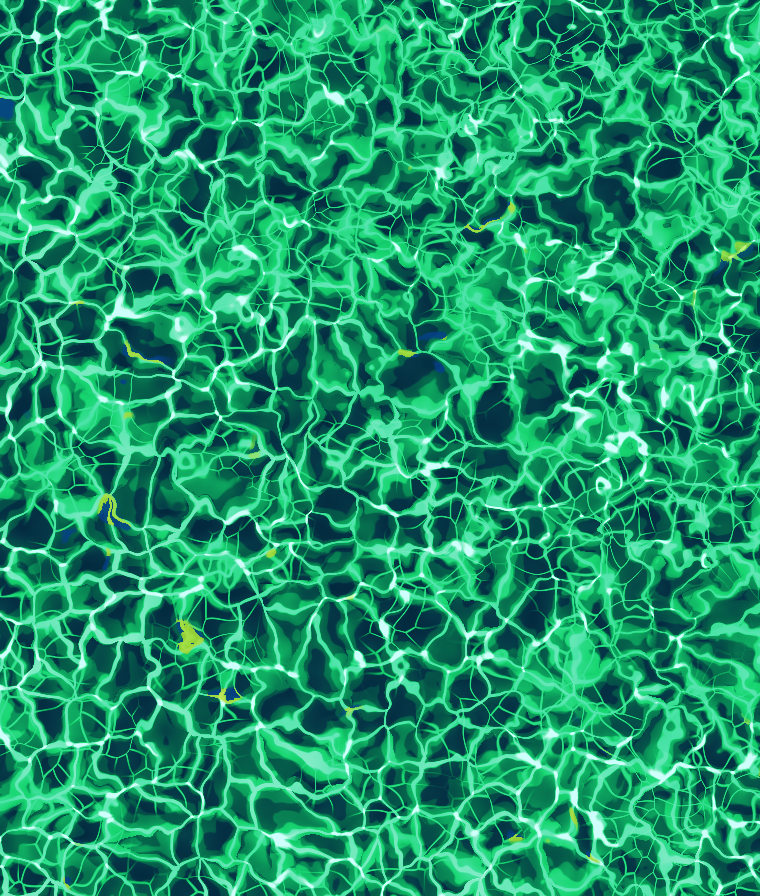
A WebGL 2 fragment shader for this texture:

```glsl
#version 300 es
precision highp float;

#define CELLS 23.0        // main web cells per canvas height
#define FINE_SCALE 1.45   // fine web relative to main web
#define LINE_WIDTH 0.052  // half width of a strand, in cells
#define WARP 0.42         // waviness of strands
#define PLATE_LEVEL 0.385 // lower gives more bright plates
#define HOLLOW 0.30       // darkening of cell centres
#define NODE_SIZE 0.21    // bright spots where strands meet
#define GLINT_LEVEL 0.87  // lower gives more coloured glints

uniform vec2 u_resolution;
out vec4 fragColor;

vec2 hash2(vec2 p) {
  vec3 q = fract(p.xyx * vec3(0.1031, 0.1030, 0.0973));
  q += dot(q, q.yzx + 33.33);
  return fract((q.xx + q.yz) * q.zy);
}

float noise(vec2 p) {
  vec2 i = floor(p), f = fract(p);
  f = f * f * (3.0 - 2.0 * f);
  vec2 e = vec2(0.0, 1.0);
  return mix(mix(hash2(i).x, hash2(i + e.yx).x, f.x),
             mix(hash2(i + e).x, hash2(i + e.yy).x, f.x), f.y);
}

vec2 noise2(vec2 p) {
  return vec2(noise(p), noise(p + vec2(37.2, 91.7))) - 0.5;
}

// x: distance to the nearest cell border, y: closeness measure to a junction
vec2 web(vec2 p) {
  vec2 cell = floor(p), near1 = vec2(0.0), near2 = vec2(0.0);
  vec3 dist = vec3(9.0);
  for (int j = -1; j <= 1; j++)
    for (int i = -1; i <= 1; i++) {
      vec2 c = cell + vec2(i, j);
      vec2 r = c + 0.5 + 0.86 * (hash2(c) - 0.5) - p;
      float d = length(r);
      if (d < dist.x) {
        dist = vec3(d, dist.xy);
        near2 = near1;
        near1 = r;
      } else if (d < dist.y) {
        dist = vec3(dist.x, d, dist.y);
        near2 = r;
      } else {
        dist.z = min(dist.z, d);
      }
    }
  float border = dot(0.5 * (near1 + near2), normalize(near2 - near1));
  return vec2(border, dist.z - dist.x);
}

float strand(float d, float width, float pixel) {
  return 1.0 - smoothstep(width - 0.7 * pixel, width + 0.7 * pixel, d);
}

// Colour ramp from deep water (0) to foam white (above 5)
vec3 palette(float tone) {
  vec3 ramp[6] = vec3[6](
    vec3(0.02, 0.22, 0.28), vec3(0.02, 0.38, 0.29), vec3(0.04, 0.58, 0.35),
    vec3(0.09, 0.84, 0.44), vec3(0.29, 0.89, 0.66), vec3(0.69, 0.95, 0.87));
  float t = clamp(tone, 0.0, 5.0);
  int k = min(int(t), 4);
  vec3 deep = vec3(0.01, 0.08, 0.05) * clamp(-tone, 0.0, 1.0);
  return mix(ramp[k], ramp[k + 1], t - float(k)) - deep + 0.3 * max(tone - 5.0, 0.0);
}

void main() {
  vec2 uv = gl_FragCoord.xy / u_resolution.y;
  float pixel = CELLS / u_resolution.y;
  vec2 p = uv * CELLS;

  // Choppier water towards the upper right
  float chop = smoothstep(0.5, 1.5, uv.x + 0.7 * uv.y + 0.3 * noise(uv * 4.0));
  float bend = WARP * (1.0 + 0.8 * chop);
  vec2 sway = noise2(p * 0.45) * 1.3;
  vec2 q = p + sway + bend * noise2(p * 1.7 + 5.0) + 0.4 * bend * noise2(p * 3.9);
  vec2 mainWeb = web(q);
  vec2 fineWeb = web((p - sway + 1.5 * bend * noise2(p * 1.3 + 60.0)) * FINE_SCALE + 17.0);

  // Overlapping sharp-edged plates of refracted light
  float hollow = smoothstep(0.06, 0.36, mainWeb.x);
  float tone = 1.1 * (noise(p * 1.9 + 8.0) - 0.5) - 0.25 * hollow;
  for (int k = 0; k < 3; k++) {
    float layer = float(k);
    vec2 s = q * (0.85 + 0.5 * layer) + 0.9 * noise2(p * 1.5 + 23.0 * layer) + 41.0 * layer;
    float n = noise(s) - PLATE_LEVEL - HOLLOW * hollow;
    float soft = 0.7 * fwidth(n) + 0.01;
    tone += smoothstep(-soft, soft, n);
  }

  // Glow beside strands, then fine and main strands
  tone += 0.55 * exp(-mainWeb.x * 13.0);
  float vary = noise(p * 0.9 + 70.0);
  float fineMask = smoothstep(0.35, 0.6, noise(p * 0.7 + 13.0) + 0.12 * chop);
  float fine = strand(fineWeb.x, LINE_WIDTH * 0.75, pixel * FINE_SCALE);
  tone = mix(tone, max(tone, 3.75), fine * fineMask * 0.9);
  float bold = strand(mainWeb.x, LINE_WIDTH * (0.55 + 0.9 * vary), pixel);
  tone = mix(tone, max(tone, 4.0 + 0.7 * vary), bold * (0.95 - 0.25 * chop));

  // White flares at junctions
  float flareSize = NODE_SIZE * smoothstep(0.3, 0.85, noise(p * 0.8 + 31.0));
  float flare = 1.0 - smoothstep(flareSize * 0.5, flareSize + 0.04, mainWeb.y);
  tone = mix(tone, 5.4, flare * smoothstep(0.0, 0.06, flareSize));
  vec3 color = palette(tone);

  // Sparse yellow and blue dispersion glints
  float spark = noise(q * 1.8 + 120.0);
  float rare = smoothstep(0.55, 0.7, noise(p * 0.35 + 210.0));
  float glint = rare * smoothstep(GLINT_LEVEL, GLINT_LEVEL + 0.06, spark);
  vec3 tint = tone > 2.0 ? vec3(0.72, 0.86, 0.18) : vec3(0.02, 0.25, 0.55);
  color = mix(color, tint, 0.8 * glint);

  fragColor = vec4(clamp(color, 0.0, 1.0), 1.0);
}
```
